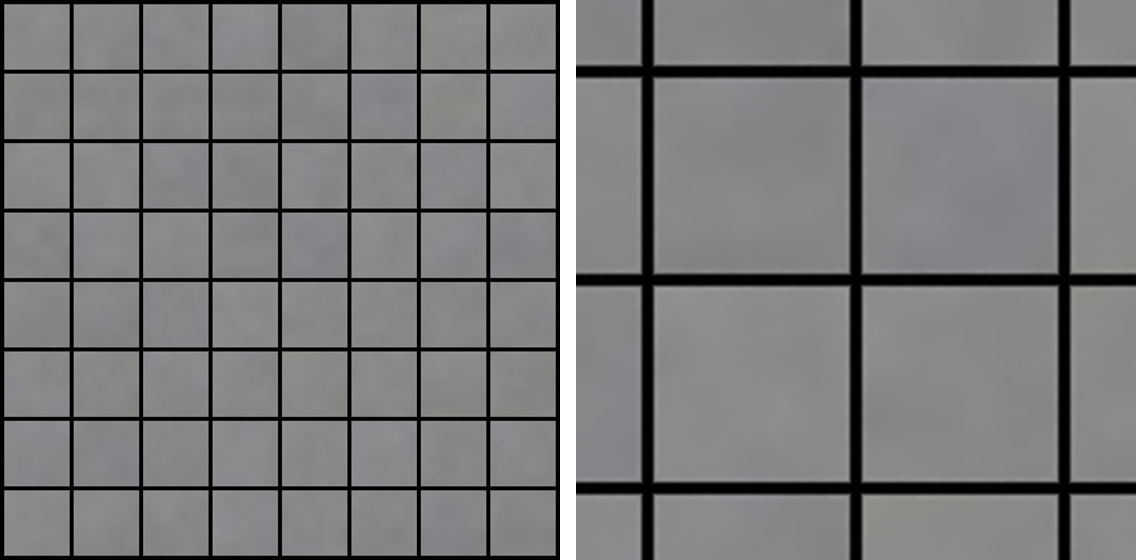
Left: the whole. Right: its middle third, enlarged.
Reproduce this pattern procedurally as a Shadertoy shader.

```glsl
// Eight by eight grey stone tiles, softly mottled, with thin black joints.

#define TILES 8.0
#define PITCH 0.1240
#define JOINT 0.0073
#define SOFTNESS 0.0016
#define RIM_WIDTH 0.0022
#define RIM_LIGHT 0.055
#define MOTTLE 0.050
#define TILE_SHADE 0.020
#define TILE_TINT 0.016
#define STONE_DARK vec3(0.505, 0.508, 0.512)
#define STONE_LIGHT vec3(0.550, 0.550, 0.552)

const vec3 jointColor = vec3(0.002, 0.002, 0.008);

float hash(vec2 p) {
    vec3 q = fract(vec3(p.xyx) * 0.1031);
    q += dot(q, q.yzx + 33.33);
    return fract((q.x + q.y) * q.z);
}

float valueNoise(vec2 p) {
    vec2 i = floor(p);
    vec2 f = fract(p);
    f = f * f * (3.0 - 2.0 * f);
    float low = mix(hash(i), hash(i + vec2(1.0, 0.0)), f.x);
    float high = mix(hash(i + vec2(0.0, 1.0)), hash(i + vec2(1.0)), f.x);
    return mix(low, high, f.y);
}

float cloud(vec2 p) {
    float sum = 0.0;
    float weight = 0.55;
    for (int octave = 0; octave < 3; octave++) {
        sum += weight * valueNoise(p);
        p = p * 2.1 + 17.0;
        weight *= 0.5;
    }
    return sum;
}

vec3 stone(vec2 local, vec2 cell, float inset) {
    // Each tile samples its own region of the noise
    vec2 seed = cell * 23.0 + 71.0;
    float mottle = cloud(local * 3.0 + seed) - 0.48;

    // Brighter towards the upper left
    float slope = dot(local - 0.5, vec2(-0.008, 0.014));
    vec3 color = mix(STONE_DARK, STONE_LIGHT, 0.55);
    color += mottle * MOTTLE + slope;

    // Shade and faint green, violet or blue tint of each tile
    float shade = hash(cell + 5.0) - 0.5;
    float hueShift = hash(cell + 41.0) - 0.5;
    float drift = valueNoise(local * 2.0 + seed + 9.0) - 0.5;
    color += shade * TILE_SHADE;
    color += (hueShift + drift) * TILE_TINT * vec3(0.2, -0.4, 1.0);

    // Pale, slightly broken rim
    float rim = 1.0 - smoothstep(0.0, RIM_WIDTH * 2.0, inset);
    float broken = 0.6 + 0.8 * valueNoise(local * 40.0 + seed);
    return color + rim * broken * RIM_LIGHT;
}

void mainImage(out vec4 fragColor, in vec2 fragCoord) {
    vec2 uv = fragCoord / iResolution.xy;

    // Centred grid, with joints around the outside
    vec2 grid = (uv - 0.5) / PITCH + 0.5 * TILES;
    vec2 cell = clamp(floor(grid), 0.0, TILES - 1.0);
    vec2 local = grid - cell;

    // Distance from the joint edge, positive inside the tile
    vec2 edge = (0.5 - abs(local - 0.5)) * PITCH - 0.5 * JOINT;
    float inset = min(edge.x, edge.y);
    float blur = max(SOFTNESS, 0.75 / min(iResolution.x, iResolution.y));
    float coverage = smoothstep(-blur, blur, inset);

    vec3 color = mix(jointColor, stone(local, cell, inset), coverage);
    fragColor = vec4(color, 1.0);
}
```
